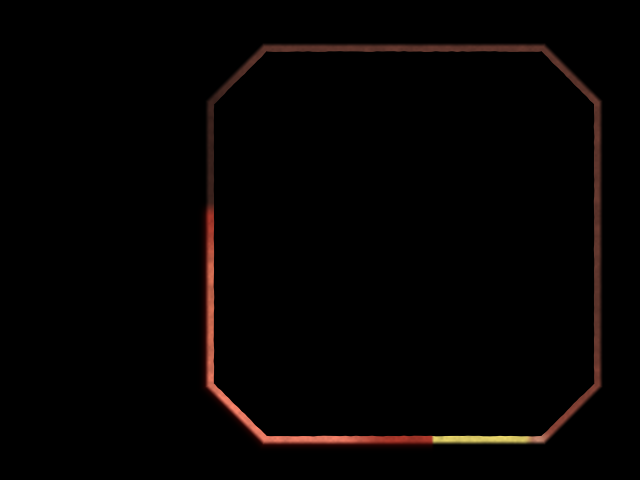
A WebGL 1 fragment shader for this background:

```glsl
precision highp float;
uniform vec2 u_resolution;

float hash(vec2 p) {
  return fract(sin(dot(p, vec2(127.1, 311.7))) * 43758.5453);
}

float noise(vec2 p) {
  vec2 i = floor(p), f = fract(p);
  f = f * f * (3.0 - 2.0 * f);
  return mix(mix(hash(i), hash(i + vec2(1.0, 0.0)), f.x),
             mix(hash(i + vec2(0.0, 1.0)), hash(i + vec2(1.0, 1.0)), f.x), f.y);
}

// Distance to a box with corners cut at 45 degrees
float chamferBox(vec2 p, vec2 halfSize, float cut) {
  vec2 q = abs(p) - halfSize;
  return max(max(q.x, q.y), (q.x + q.y + cut) * 0.7071);
}

void main() {
  vec2 p = (gl_FragCoord.xy - 0.5 * u_resolution) / u_resolution.y - vec2(0.175, -0.008);
  float pixel = 1.0 / u_resolution.y;
  float d = chamferBox(p, vec2(0.4045, 0.409), 0.1146);

  // Crisp, slightly worn inner edge and soft outer edge
  float worn = d + 0.0016 * (noise(p * 90.0) - 0.5);
  float inner = smoothstep(-0.0085 - 0.6 * pixel, -0.0085 + 0.6 * pixel, worn);
  float band = inner * (1.0 - smoothstep(0.0, 0.011, d));

  // Unlit metal: dim at upper left, redder at lower right
  vec3 metal = vec3(0.37, 0.21, 0.175);
  float dim = smoothstep(-0.25, -0.4, p.x) * smoothstep(0.45, 0.28, p.y);
  metal = mix(metal, vec3(0.22, 0.13, 0.11), dim);
  metal = mix(metal, vec3(0.53, 0.26, 0.21), smoothstep(-0.15, -0.38, p.y));

  // Lit stretch: red ends around a salmon middle
  float lit = smoothstep(0.09, 0.055, p.y) * (1.0 - smoothstep(0.056, 0.064, p.x));
  vec3 red = vec3(0.64, 0.21, 0.16);
  vec3 hot = mix(red, vec3(0.78, 0.41, 0.31), smoothstep(0.06, -0.07, p.y));
  hot = mix(hot, vec3(0.9, 0.48, 0.39), smoothstep(-0.15, -0.36, p.y));
  hot = mix(hot, red, smoothstep(-0.15, -0.02, p.x));
  vec3 color = mix(metal, hot, lit);

  // Yellow bar and its pale tip
  float bottom = 1.0 - smoothstep(-0.39, -0.38, p.y);
  float bar = bottom * smoothstep(0.056, 0.064, p.x) * (1.0 - smoothstep(0.25, 0.275, p.x));
  color = mix(color, vec3(0.86, 0.79, 0.4), bar);
  float tip = exp(-dot(p - vec2(0.28, -0.409), p - vec2(0.28, -0.409)) / 0.0003);
  color = mix(color, vec3(0.85, 0.63, 0.52), 0.75 * tip);

  // Mottled surface and dark red halo
  color *= 0.86 + 0.18 * noise(p * 65.0) + 0.1 * noise(p * 190.0);
  float halo = inner * lit * exp(-pow(max(d, 0.0) / 0.012, 2.0));
  color = color * band + vec3(0.28, 0.025, 0.015) * halo * (1.0 - band);

  gl_FragColor = vec4(color, 1.0);
}
```
